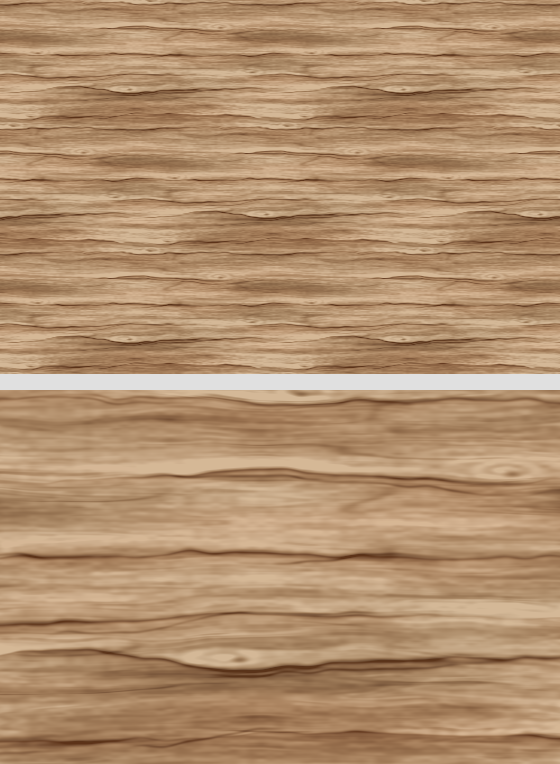
Top, the full canvas; bottom, a detail of the centre.
Give the GLSL for this texture, as a Shadertoy shader.

```glsl
// Horizontal wood grain: tileable stretched noise gives bands, growth lines
// and fibres; wavy dark veins run through it, each with one knot per tile.
// Every second tile row is shifted sideways by half a tile.

#define TILE vec2(0.732, 0.334)
#define ROWS 6.0
#define BASE_TONE 0.65
#define BAND_CONTRAST 1.30
#define GROWTH_CONTRAST 0.90
#define FIBRE_CONTRAST 0.46
#define VEIN_DEPTH 0.72
#define SHADE_DEPTH 0.34
#define STREAK_LIGHT 0.32
#define DARK_WOOD vec3(0.49, 0.35, 0.24)
#define LIGHT_WOOD vec3(0.80, 0.68, 0.55)

float hash(vec2 p) {
    vec3 q = fract(p.xyx * vec3(0.1031, 0.1030, 0.0973));
    q += dot(q, q.yzx + 33.33);
    return fract((q.x + q.y) * q.z);
}

// Lattice value that repeats per tile, with the half-tile shift.
float lattice(vec2 cell, vec2 cells, float seed) {
    float tileRow = floor((cell.y + 0.5) / cells.y);
    cell.x += tileRow * cells.x * 0.5;
    cell.y -= tileRow * cells.y;
    cell.x = mod(cell.x + 0.5, cells.x) - 0.5;
    return hash(floor(cell + 0.5) + seed * vec2(17.0, 41.0));
}

// Value noise; u is in tiles, cells.x must be even.
float noise(vec2 u, vec2 cells, float seed) {
    vec2 p = u * cells, i = floor(p), f = p - i;
    f = f * f * (3.0 - 2.0 * f);
    float low = mix(lattice(i, cells, seed), lattice(i + vec2(1, 0), cells, seed), f.x);
    float high = mix(lattice(i + vec2(0, 1), cells, seed), lattice(i + vec2(1, 1), cells, seed), f.x);
    return mix(low, high, f.y);
}

float fbm(vec2 u, vec2 cells, float seed) {
    float sum = 0.0, weight = 0.53;
    for (int i = 0; i < 4; i++) {
        sum += weight * noise(u, cells, seed + float(i));
        cells *= 2.0;
        weight *= 0.5;
    }
    return sum;
}

// Noise along one vein, sampled exactly on its lattice row.
float alongVein(float x, float row, float count, float seed) {
    return noise(vec2(x, (row + 0.001) / ROWS), vec2(count, ROWS), seed);
}

float veinHeight(float x, float row) {
    float jitter = hash(vec2(mod(row, ROWS), 7.0)) - 0.5;
    float wobble = 0.24 * (alongVein(x, row, 4.0, 11.0) - 0.5)
                 + 0.12 * (alongVein(x, row, 12.0, 12.0) - 0.5)
                 + 0.06 * (alongVein(x, row, 34.0, 13.0) - 0.5);
    return (row + 0.5 + 0.65 * jitter + wobble) / ROWS;
}

void mainImage(out vec4 fragColor, in vec2 fragCoord) {
    vec2 u = fragCoord / iResolution.y / TILE;
    float tone = 0.0, redness = 0.0, bend = 0.0;

    // Veins and knots
    float nearRow = floor(u.y * ROWS);
    for (int k = -2; k <= 2; k++) {
        float row = nearRow + float(k);
        float kind = hash(vec2(mod(row, ROWS), 3.0));
        float place = hash(vec2(mod(row, ROWS), 5.0));
        float dx = fract(u.x + 0.5 * floor(row / ROWS) - place + 0.5) - 0.5;
        float knotY = veinHeight(u.x - dx, row);
        vec2 knot = vec2(dx, u.y - knotY) * TILE - vec2(0.0, 0.008);
        float size = mix(0.65, 1.1, kind);
        vec2 q = knot / (size * vec2(0.042, 0.0105));
        float r = length(q);
        float eye = exp(-r * r);

        // Dark line with a light streak above and a brown shade below
        float strength = smoothstep(0.25, 0.85, alongVein(u.x, row, 8.0, 21.0));
        float streak = smoothstep(0.3, 0.8, alongVein(u.x, row, 4.0, 23.0));
        float sag = 0.004 * exp(-dx * dx * 400.0);
        float d = (u.y - veinHeight(u.x, row)) * TILE.y + sag;
        float width = mix(0.0010, 0.0023, strength);
        float side = smoothstep(-0.001, 0.001, d);
        tone -= VEIN_DEPTH * mix(0.12, 1.0, strength) * exp(-d * d / (width * width));
        float shade = (1.0 - side) * exp(-abs(d) / 0.010) * mix(0.3, 1.0, strength);
        tone -= SHADE_DEPTH * shade;
        redness += shade;
        tone += STREAK_LIGHT * streak * side * exp(-pow(d / 0.015, 2.0));

        // Thin companion line that splits off and rejoins
        float split = d + 0.015 * (alongVein(u.x, row, 6.0, 25.0) - 0.25);
        float twin = smoothstep(0.3, 0.75, alongVein(u.x, row, 10.0, 27.0));
        tone -= 0.48 * twin * exp(-pow(split / 0.0013, 2.0));

        // Pale eye with oval rings and a small dark core
        float rings = sin(r * 9.0 + 3.0 * noise(u, vec2(16.0, 40.0), 31.0));
        tone += eye * (0.36 * kind + 0.17 * rings);
        vec2 core = (knot - vec2(0.026 * (kind - 0.3), -0.003)) / vec2(0.007, 0.003);
        tone -= 0.65 * exp(-dot(core, core));
        bend -= 0.65 * eye * knot.y / TILE.y;
        bend += 0.012 * exp(-dx * dx * 90.0 - pow(knot.y / 0.03, 2.0));
    }

    // Grain, bent around the knots
    vec2 g = u + vec2(0.0, bend + 0.05 * (fbm(u, vec2(4.0, 6.0), 41.0) - 0.5));
    float band = fbm(g, vec2(2.0, 10.0), 51.0);
    float growth = fbm(g, vec2(2.0, 32.0), 61.0);
    float contour = sin(80.0 * band + 4.0 * growth);
    float fibre = 0.65 * noise(g, vec2(16.0, 100.0), 71.0) + 0.35 * noise(u, vec2(90.0, 120.0), 72.0);
    float pores = smoothstep(0.68, 0.98, noise(g, vec2(18.0, 90.0), 81.0));
    float cracks = smoothstep(0.74, 0.98, noise(g, vec2(4.0, 50.0), 82.0));
    float ridge = abs(noise(g, vec2(4.0, 18.0), 84.0) - 0.5);
    float hairline = exp(-pow(ridge / 0.035, 2.0)) * smoothstep(0.4, 0.8, noise(g, vec2(8.0, 16.0), 86.0));
    tone += BASE_TONE + BAND_CONTRAST * (band - 0.5) + GROWTH_CONTRAST * (growth - 0.5);
    tone += 0.06 * contour + FIBRE_CONTRAST * (fibre - 0.5);
    tone -= 0.16 * pores + 0.28 * cracks + 0.32 * hairline;

    // Colour, a little warmer in the middle tones
    tone = clamp(tone, -0.45, 1.12);
    vec3 wood = mix(DARK_WOOD, LIGHT_WOOD, tone);
    wood -= vec3(0.0, 0.05, 0.12) * max(tone * (1.0 - tone), 0.0);
    redness += 1.5 * (noise(g, vec2(4.0, 14.0), 91.0) - 0.5);
    wood += vec3(0.012, -0.005, -0.008) * redness;
    fragColor = vec4(clamp(wood, 0.0, 1.0), 1.0);
}
```
